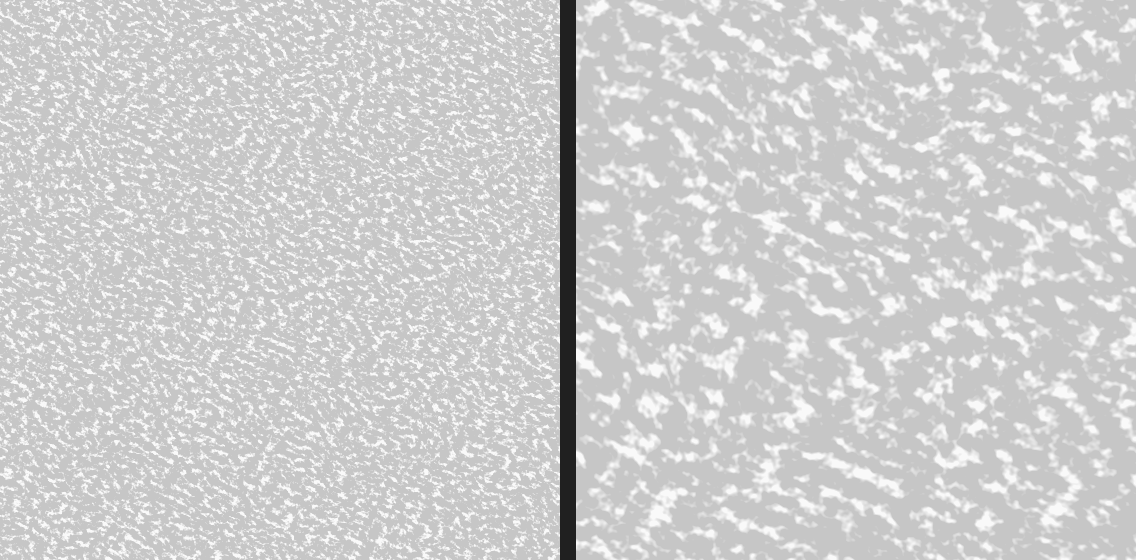
Left: the whole. Right: its middle third, enlarged.
A Shadertoy shader for this texture:

```glsl
const vec3 BASE_GREY = vec3(0.775);
const vec3 FLAKE_WHITE = vec3(0.975);
const float GRAIN_ANGLE = -0.47;              // flakes run down to the right
const vec2 FLAKE_FREQ = vec2(60.0, 104.0);    // cells along and across the grain
const vec2 CRUMB_FREQ = vec2(135.0, 190.0);
const vec2 DUST_FREQ = vec2(290.0, 310.0);
const vec3 LAYER_WEIGHTS = vec3(1.0, 0.66, 0.42);
const float NOISE_DEVIATION = 0.224;          // spread of one noise layer
const float FLAKE_START = 0.12;               // in deviations of the sum
const float FLAKE_FULL = 1.60;
const float WARP_FREQ = 9.0;
const float WARP_AMOUNT = 0.012;
const float PATCH_FREQ = 6.0;
const float PATCH_AMOUNT = 0.25;

float hash(vec2 cell) {
    return fract(sin(dot(cell, vec2(127.1, 311.7))) * 43758.5453);
}

// Dot product of a random unit gradient with the offset from its corner
float cornerSlope(vec2 cell, vec2 corner, vec2 local) {
    float angle = 6.28318 * hash(cell + corner);
    return dot(vec2(cos(angle), sin(angle)), local - corner);
}

float gradientNoise(vec2 p) {
    vec2 cell = floor(p);
    vec2 local = fract(p);
    vec2 blend = local * local * local * (local * (local * 6.0 - 15.0) + 10.0);
    float low = mix(cornerSlope(cell, vec2(0, 0), local),
                    cornerSlope(cell, vec2(1, 0), local), blend.x);
    float high = mix(cornerSlope(cell, vec2(0, 1), local),
                     cornerSlope(cell, vec2(1, 1), local), blend.x);
    return mix(low, high, blend.y);
}

// Layered height in units of its own standard deviation
float flakeHeight(vec2 p) {
    vec3 layers = vec3(gradientNoise(p * FLAKE_FREQ),
                       gradientNoise(p * CRUMB_FREQ + 17.3),
                       gradientNoise(p * DUST_FREQ + 41.7));
    return dot(layers, LAYER_WEIGHTS) / (NOISE_DEVIATION * length(LAYER_WEIGHTS));
}

void mainImage(out vec4 fragColor, in vec2 fragCoord) {
    vec2 uv = fragCoord / iResolution.y;

    // Turn to the grain direction and let it wander gently
    float c = cos(GRAIN_ANGLE);
    float s = sin(GRAIN_ANGLE);
    vec2 grain = vec2(c * uv.x + s * uv.y, c * uv.y - s * uv.x);
    grain += WARP_AMOUNT * vec2(gradientNoise(uv * WARP_FREQ + 5.2),
                                gradientNoise(uv * WARP_FREQ + 23.8));

    // Raised grain catches white, with slightly denser patches
    float height = flakeHeight(grain) + PATCH_AMOUNT * gradientNoise(uv * PATCH_FREQ + 61.4);
    float coverage = clamp((height - FLAKE_START) / (FLAKE_FULL - FLAKE_START), 0.0, 1.0);

    fragColor = vec4(mix(BASE_GREY, FLAKE_WHITE, coverage), 1.0);
}
```
